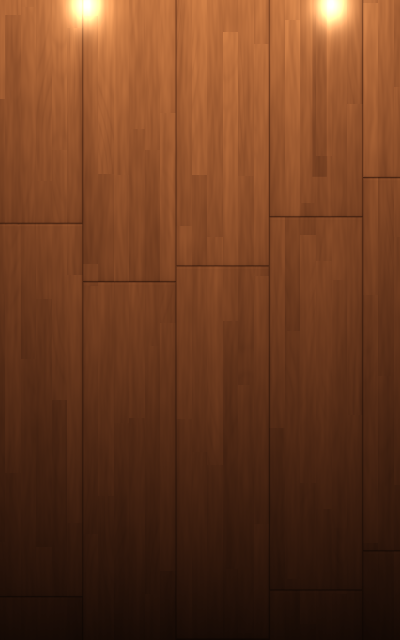
Reproduce this texture procedurally as a Shadertoy shader.

```glsl
// Staggered wooden wall planks, lit by two lamps at the top and fading to dark below.

const float ASPECT = 1.6;            // canvas height in canvas widths
const float PLANK_WIDTH = 0.2333;
const float FIRST_SEAM = 0.2068;
const float BOARD_LENGTH = 0.9333;
const float JOINT_Y[5] = float[5](1.0417, 0.8960, 0.9354, 1.0583, 1.1563);
const float SEAM_WIDTH = 0.0022;
const float SEAM_DEPTH = 0.50;
const float STRIPS = 6.0;            // lamellas across each plank
const float STRIP_CONTRAST = 0.13;
const float GRAIN_CONTRAST = 0.17;
const float FIGURE_CONTRAST = 0.035;
const vec2 LAMP_LEFT = vec2(0.2146, 1.588);
const vec2 LAMP_RIGHT = vec2(0.8290, 1.588);
const vec3 LAMP_COLOUR = vec3(1.0, 0.91, 0.70);
const vec4 DARK_STRIP = vec4(0.781, 0.817, 1.158, 1.7); // left, right, bottom, top

float hash(vec2 p) {
    vec3 q = fract(vec3(p.xyx) * 0.1031);
    q += dot(q, q.yzx + 33.33);
    return fract((q.x + q.y) * q.z);
}

vec2 gradientAt(vec2 cell) {
    float angle = 6.2832 * hash(cell);
    return vec2(cos(angle), sin(angle));
}

float gradientNoise(vec2 p) {
    vec2 i = floor(p), f = p - i;
    vec2 u = f * f * f * (f * (f * 6.0 - 15.0) + 10.0);
    vec2 e = vec2(0.0, 1.0);
    float low = mix(dot(gradientAt(i), f), dot(gradientAt(i + e.yx), f - e.yx), u.x);
    float high = mix(dot(gradientAt(i + e.xy), f - e.xy), dot(gradientAt(i + e.yy), f - e.yy), u.x);
    return mix(low, high, u.y);
}

// Soft line of the given half width around distance zero.
float line(float d, float halfWidth, float pixel) {
    return 1.0 - smoothstep(halfWidth - pixel, halfWidth + pixel, abs(d));
}

// Long fibres, short pores and curved growth figure.
float woodGrain(vec2 p, vec2 seed) {
    vec2 q = p + seed;
    q.x += 0.006 * gradientNoise(q * vec2(9.0, 4.0));
    float fibres = 0.50 * gradientNoise(q * vec2(34.0, 1.7))
                 + 0.40 * gradientNoise(q * vec2(75.0, 4.0))
                 + 0.40 * gradientNoise(q * vec2(130.0, 14.0));
    float rings = gradientNoise(q * vec2(10.0, 1.8));
    float figure = pow(0.5 + 0.5 * sin(rings * 48.0), 4.0);
    float patches = smoothstep(-0.1, 0.35, gradientNoise(q * vec2(12.0, 2.0) + 7.3));
    return GRAIN_CONTRAST * fibres - FIGURE_CONTRAST * figure * patches;
}

// Brown tone that grows warmer and less saturated with brightness.
vec3 woodColour(float v) {
    return v * vec3(1.0, 0.45 + 0.2 * v, 0.21 + 0.16 * v);
}

// x: wide halo, y: bright core.
vec2 lampLight(vec2 p, vec2 lamp) {
    vec2 d = (p - lamp) * vec2(1.0, 0.78);
    float r = length(d);
    return vec2(exp(-r / 0.12), exp(-r * r / 0.0016) + 0.30 * exp(-r / 0.045));
}

void mainImage(out vec4 fragColor, in vec2 fragCoord) {
    vec2 uv = fragCoord / iResolution.xy;
    vec2 p = uv * vec2(1.0, ASPECT);
    float pixel = 0.75 / iResolution.x;

    // Plank column and board
    float across = (p.x - FIRST_SEAM) / PLANK_WIDTH + 1.0;
    float column = floor(across);
    float along = (p.y - JOINT_Y[clamp(int(column), 0, 4)]) / BOARD_LENGTH;
    vec2 board = vec2(column, floor(along) + 5.0);

    // Lamellas, each cut into staggered pieces
    float strip = floor(fract(across) * STRIPS);
    float stripSeed = hash(vec2(strip + 11.0 * column, board.y));
    float piece = floor(p.y / 0.62 + stripSeed * 3.0);
    vec2 stripId = vec2(strip + 11.0 * column, piece + 7.0 * board.y);
    float tone = 1.0 + STRIP_CONTRAST * (hash(stripId + 3.7) - 0.5);
    tone += 0.05 * (hash(board + 21.0) - 0.5);
    vec2 inside = smoothstep(DARK_STRIP.xz - pixel, DARK_STRIP.xz + pixel, p)
                * (1.0 - smoothstep(DARK_STRIP.yw - pixel, DARK_STRIP.yw + pixel, p));
    tone -= 0.13 * inside.x * inside.y;
    tone += woodGrain(p, vec2(hash(stripId), hash(board)) * 17.0);

    // Light falling from above
    vec2 lamps = lampLight(p, LAMP_LEFT) + lampLight(p, LAMP_RIGHT);
    float shade = 0.09 + 0.76 * uv.y - 0.13 * uv.y * uv.y + 0.20 * lamps.x;
    float side = 2.0 * uv.x - 1.0;
    shade *= 1.0 - 0.12 * side * side;

    // Seams, joints and their soft shadows
    float seamDistance = (across - floor(across + 0.5)) * PLANK_WIDTH;
    float jointDistance = (along - floor(along + 0.5)) * BOARD_LENGTH;
    float gap = max(0.75 * line(seamDistance, SEAM_WIDTH * 0.5, pixel * 1.4),
                    line(jointDistance, SEAM_WIDTH * 0.5, pixel * 1.4));
    float shadow = 0.10 * exp(-abs(seamDistance) / 0.006)
                 + 0.06 * exp(-abs(jointDistance) / 0.006);
    float bevel = 0.08 * line(jointDistance + 0.0055, 0.001, pixel * 1.5);
    tone *= (1.0 - SEAM_DEPTH * gap) * (1.0 - shadow) * (1.0 + bevel);

    vec3 colour = woodColour(shade * tone);
    colour += LAMP_COLOUR * lamps.y * (0.65 + 0.20 * tone);
    fragColor = vec4(clamp(colour, 0.0, 1.0), 1.0);
}
```
